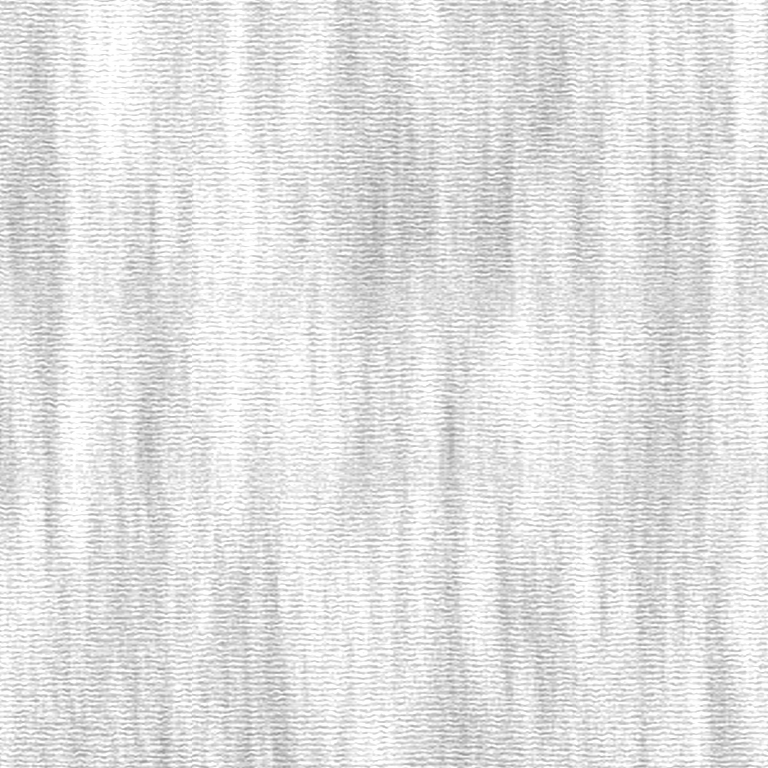
This texture is drawn by a WebGL 2 fragment shader. Its source:

```glsl
#version 300 es
precision highp float;
// Pale woven cloth: fine broken weft rows over soft vertical grey streaks.

uniform vec2 u_resolution;
out vec4 fragColor;

float hash(vec2 p) {
    return fract(sin(dot(p, vec2(127.1, 311.7))) * 43758.5453);
}

float noise(vec2 p) {
    vec2 cell = floor(p);
    vec2 f = fract(p);
    f = f * f * (3.0 - 2.0 * f);
    float low = mix(hash(cell), hash(cell + vec2(1.0, 0.0)), f.x);
    float high = mix(hash(cell + vec2(0.0, 1.0)), hash(cell + vec2(1.0, 1.0)), f.x);
    return mix(low, high, f.y);
}

// Long vertical streaks, from broad stripes down to single ribs, centred on zero.
float streaks(vec2 uv) {
    float sway = 0.01 * (noise(uv * vec2(5.0, 7.0)) - 0.5);
    vec2 p = vec2(uv.x + sway, uv.y);
    float sum = 0.0;
    float weight = 0.29;
    vec2 scale = vec2(15.0, 2.4);
    for (int i = 0; i < 4; i++) {
        sum += weight * (noise(p * scale + float(i) * 17.3) - 0.5);
        scale *= vec2(1.9, 1.6);
        weight *= 0.95;
    }
    return sum;
}

// Soft horizontal band around a given height.
float band(float y, float centre) {
    float d = (y - centre) / 0.028;
    return exp(-d * d);
}

// Weft rows, broken into short threads and slightly offset between cloth panels.
float weftRows(vec2 uv) {
    float panelShift = 0.3 * hash(vec2(floor(uv.x * 4.0), 5.0));
    float drift = 0.6 * noise(uv * vec2(7.0, 5.0) + 31.0);
    float wobble = 0.5 * (noise(uv * vec2(125.0, 110.0)) - 0.5);
    float row = sin(6.28318 * (uv.y * 140.0 + panelShift + drift + wobble));
    float strength = 0.3 + 1.4 * noise(uv * vec2(130.0, 140.0) + 57.0);
    return row * strength;
}

void main() {
    vec2 uv = gl_FragCoord.xy / u_resolution;

    // Rows lose contrast inside the two faded bands.
    float fade = max(band(uv.y, 0.615), band(uv.y, 0.385));
    float rows = weftRows(uv) * mix(1.0, 0.5, fade);

    // Fine fibre grain, slightly longer across than up.
    float grain = noise(uv * vec2(300.0, 420.0) + 83.0) - 0.5;

    float tone = 0.893 - 0.01 * fade;
    tone += 0.4 * streaks(uv) * mix(1.0, 0.7, fade);
    tone += 0.097 * rows;
    tone += 0.19 * grain;

    fragColor = vec4(vec3(clamp(tone, 0.58, 0.995)), 1.0);
}
```
